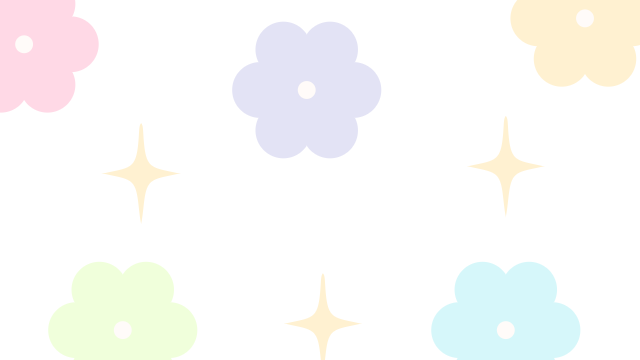
This pattern is drawn by a WebGL 2 fragment shader. Its source:

```glsl
#version 300 es
precision highp float;
// Pastel six-petal flowers and slender four-point sparkles on white.

uniform vec2 u_resolution;
out vec4 fragColor;

// Signed distance to six round petals, found by folding the plane into one sector
float flowerDistance(vec2 p) {
    float sector = radians(60.0);
    float angle = mod(atan(p.y, p.x) + 0.5 * sector, sector) - 0.5 * sector;
    vec2 folded = length(p) * vec2(cos(angle), sin(angle));
    float petals = length(folded - vec2(0.1296, 0.0)) - 0.0775;
    float core = length(p) - 0.1;
    return min(petals, core);
}

// Approximate distance to a sparkle: hyperbolic sides that taper at the tips
float sparkleDistance(vec2 p) {
    vec2 q = abs(p);
    float tipSharpness = p.y > 0.0 ? 24.0 : 6.0;
    float taper = pow(q.x / 0.1053, 4.0) + pow(q.y / 0.14, tipSharpness);
    float field = q.x * q.y - 0.00067 * (1.0 - taper);
    return field / max(length(p), 0.001);
}

// Edge coverage, one pixel wide
float coverage(float dist) {
    return clamp(0.5 - dist * u_resolution.y, 0.0, 1.0);
}

void main() {
    // Canvas height is one unit
    vec2 uv = gl_FragCoord.xy / u_resolution.y;

    vec3 cream = vec3(1.0, 0.945, 0.82);
    vec2 flowerCenters[5] = vec2[5](
        vec2(0.067, 0.877), vec2(0.852, 0.750), vec2(1.625, 0.949),
        vec2(0.341, 0.083), vec2(1.405, 0.083));
    vec3 petalColors[5] = vec3[5](
        vec3(1.0, 0.85, 0.90), vec3(0.89, 0.89, 0.96), cream,
        vec3(0.94, 1.0, 0.86), vec3(0.84, 0.97, 0.98));
    vec2 sparkleCenters[3] = vec2[3](
        vec2(0.392, 0.518), vec2(1.405, 0.538), vec2(0.897, 0.101));

    vec3 color = vec3(1.0);

    // Sparkles
    for (int i = 0; i < 3; i++) {
        color = mix(color, cream, coverage(sparkleDistance(uv - sparkleCenters[i])));
    }

    // Flowers with pale round hubs
    for (int i = 0; i < 5; i++) {
        vec2 p = uv - flowerCenters[i];
        color = mix(color, petalColors[i], coverage(flowerDistance(p)));
        color = mix(color, vec3(1.0, 0.985, 0.975), coverage(length(p) - 0.0248));
    }

    fragColor = vec4(color, 1.0);
}
```
